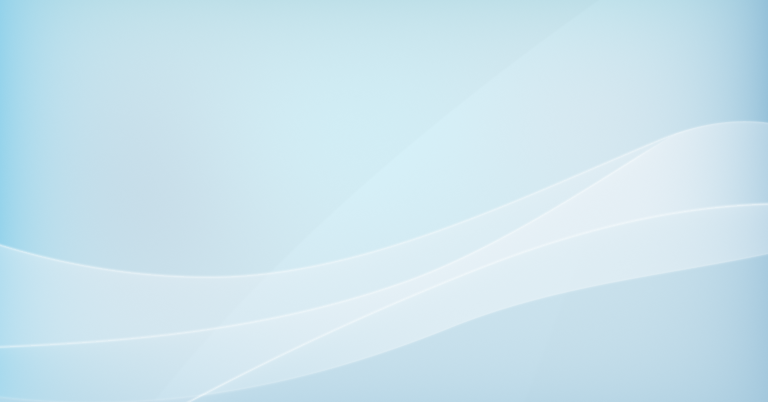
Write a Shadertoy shader that draws this background.

```glsl
// Pale blue backdrop with translucent ribbons sweeping up to the right.
// Soft edge tints and blobs form the base; cubic curves bound each ribbon,
// which is veiled in near-white and finished with a thin bright rim.

// Cubic through (a.x, a.y) and (b.x, b.y); the z parts are the end slopes
float bend(float x, vec3 a, vec3 b) {
    float span = b.x - a.x;
    float t = clamp((x - a.x) / span, 0.0, 1.0);
    float s = 1.0 - t;
    return s * s * (1.0 + 2.0 * t) * a.y + t * t * (3.0 - 2.0 * t) * b.y
         + span * t * s * (s * a.z - t * b.z);
}

float crestHeight(float x) {
    vec3 dip = vec3(0.273, 0.311, 0.0), rise = vec3(0.859, 0.652, 0.8);
    if (x < dip.x) return bend(x, vec3(0.0, 0.391, -0.59), dip);
    if (x < rise.x) return bend(x, dip, rise);
    return bend(x, rise, vec3(1.0, 0.694, -0.25));
}

float foldHeight(float x) {
    vec3 middle = vec3(0.52, 0.294, 0.66), tip = vec3(0.859, 0.644, 1.2);
    if (x < middle.x) return bend(x, vec3(0.0, 0.137, 0.08), middle);
    if (x < tip.x) return bend(x, middle, tip);
    return min(crestHeight(x), bend(x, tip, vec3(1.0, 0.74, 0.0)));
}

float waveHeight(float x) {
    vec3 middle = vec3(0.625, 0.333, 0.75);
    return x < middle.x ? bend(x, vec3(0.0, -0.27, 1.19), middle)
                        : bend(x, middle, vec3(1.0, 0.493, 0.06));
}

float hemHeight(float x) {
    vec3 middle = vec3(0.586, 0.184, 0.77);
    return x < middle.x ? bend(x, vec3(0.0, 0.012, -0.23), middle)
                        : bend(x, middle, vec3(1.0, 0.368, 0.4));
}

float blob(vec2 p, vec2 center, vec2 radius) {
    vec2 d = (p - center) / radius;
    return exp(-dot(d, d));
}

// Bright line on a curve, with a faint halo beneath it
float rim(float depth) {
    float line = exp(-pow(depth / 0.0035, 2.0));
    float halo = step(0.0, depth) * exp(-depth / 0.025);
    return line * 0.7 + halo * 0.22;
}

float hash(vec2 p) {
    return fract(sin(dot(p, vec2(12.9898, 78.233))) * 43758.5453);
}

vec3 backdrop(vec2 p) {
    vec3 color = vec3(0.83, 0.915, 0.945);
    color = mix(color, vec3(0.785, 0.86, 0.905), 0.85 * blob(p, vec2(0.2, 0.53), vec2(0.15, 0.34)));
    color = mix(color, vec3(0.825, 0.935, 0.965), 0.9 * blob(p, vec2(0.47, 0.7), vec2(0.2, 0.28)));
    color = mix(color, vec3(0.855, 0.91, 0.94), 0.7 * blob(p, vec2(0.8, 0.72), vec2(0.16, 0.25)));

    // Tints that fade inward from the four sides
    color = mix(color, vec3(0.72, 0.865, 0.90), 0.75 * exp(-(1.0 - p.y) / 0.12));
    color = mix(color, vec3(0.63, 0.79, 0.87), 0.6 * exp(-p.y / 0.14));
    color = mix(color, vec3(0.56, 0.82, 0.92), 0.9 * exp(-p.x / 0.065));
    color = mix(color, vec3(0.53, 0.72, 0.83), 0.8 * exp(-(1.0 - p.x) / 0.07));
    return color;
}

void mainImage(out vec4 fragColor, in vec2 fragCoord) {
    vec2 p = fragCoord / iResolution.xy;
    float soft = 1.0 / iResolution.y;
    vec3 color = backdrop(p);

    // Faint diagonal light shafts
    float shaft = p.x - (0.2 + 0.42 * p.y + 0.16 * p.y * p.y);
    color += 0.014 * smoothstep(-0.003, 0.003, shaft) * exp(-max(shaft, 0.0) / 0.25);
    float lowShaft = p.x - 0.683 - 0.2 * p.y;
    color -= 0.008 * smoothstep(-0.004, 0.004, lowShaft) * (1.0 - smoothstep(0.2, 0.5, p.y));

    // Depth below each curve, then coverage of the area beneath it
    vec4 depth = vec4(crestHeight(p.x), foldHeight(p.x), waveHeight(p.x), hemHeight(p.x)) - p.y;
    vec4 below = smoothstep(-soft, soft, depth);

    // Veils between neighbouring curves
    float fade = 1.0 - 0.5 * smoothstep(0.82, 1.0, p.x);
    float upper = 0.34 * below.x * (1.0 - below.y);
    float central = mix(0.22, 0.72, smoothstep(0.05, 0.65, p.x)) * fade * below.y * (1.0 - below.z);
    float lower = mix(0.3, 0.5, smoothstep(0.3, 0.6, p.x)) * below.z * (1.0 - below.w);
    color = mix(color, vec3(0.925, 0.95, 0.97), upper + central + lower);
    color = mix(color, vec3(0.76, 0.855, 0.91), 0.4 * below.w);

    // Rims, dimmed where the ribbons turn away
    float glow = 0.55 * rim(depth.x) * (1.0 - 0.6 * smoothstep(0.84, 0.95, p.x))
               + 0.6 * rim(depth.y) * (1.0 - smoothstep(0.82, 0.88, p.x))
               + 0.65 * rim(depth.z)
               + 0.2 * rim(-depth.w);
    color = mix(color, vec3(0.97, 0.985, 0.99), min(glow, 0.8));

    // Light grain hides banding
    color += (hash(fragCoord) - 0.5) / 255.0;
    fragColor = vec4(clamp(color, 0.0, 1.0), 1.0);
}
```
